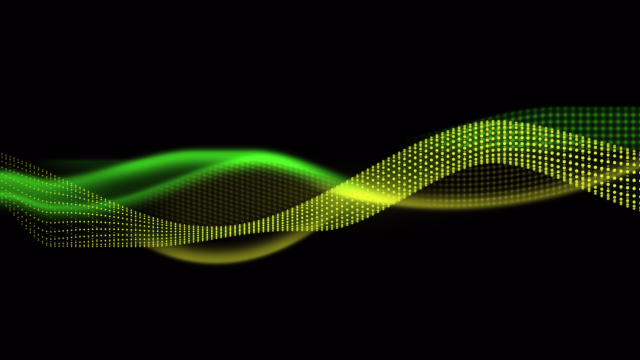
A Shadertoy shader for this background:

```glsl
// Glowing yellow and green ribbons of light flowing over black.
// The front ribbon is a twisted net of dots, strung on strands between two
// edge curves; the ribbons behind are soft crests with blurred dot meshes.

// Smooth rise from 0 to 1 between a and b
float rise(float a, float b, float x) { return smoothstep(a, b, x); }

// Soft line with separate widths above and below its centre
float crest(float d, float above, float below) {
    float k = d / (d > 0.0 ? above : below);
    return exp(-k * k);
}

// Soft-edged band between two heights
float band(float y, float low, float high, float soft) {
    return rise(low - soft, low + soft, y) * (1.0 - rise(high - soft, high + soft, y));
}

// Out-of-focus dot mesh
float blurredDots(vec2 q) {
    float d = 0.5 + 0.25 * (cos(q.x) + cos(q.y));
    return d * d;
}

// Edges of the front ribbon
float upperEdge(float x) {
    return 0.61 - 0.24 * rise(-0.18, 0.58, x) + 0.295 * rise(0.6, 1.4, x)
         - 0.11 * rise(1.35, 1.95, x);
}
float lowerEdge(float x) {
    return 0.475 - 0.16 * rise(-0.06, 0.15, x) + 0.045 * rise(0.4, 0.8, x)
         + 0.19 * rise(0.88, 1.38, x) - 0.155 * rise(1.36, 1.9, x);
}

// Dots on strands that wind around the ribbon; columns widen to the right
float dotNet(vec2 p) {
    float aa = 0.8 / iResolution.y;
    float column = floor(90.0 * p.x - 10.0 * p.x * p.x);
    float light = 0.0;
    for (int c = -1; c <= 1; c++) {
        float k = column + float(c) + 0.5;
        float x = (90.0 - sqrt(8100.0 - 40.0 * k)) / 20.0;
        float low = lowerEdge(x), high = upperEdge(x);
        float size = mix(0.0021, 0.0045, rise(0.4, 1.6, x));
        for (int i = 0; i < 22; i++) {
            float phase = 6.2832 * float(i) / 22.0 + 2.5 * x;
            float front = 0.5 + 0.5 * sin(phase);
            float y = mix(low, high, 0.5 - 0.5 * cos(phase));
            float r = size * mix(0.65, 1.0, front);
            float dotMask = 1.0 - rise(r - aa, r + aa, length(p - vec2(x, y)));
            light = max(light, dotMask * mix(0.5, 1.0, front));
        }
    }
    return light * mix(0.45, 1.0, rise(0.0, 0.3, p.x));
}

void mainImage(out vec4 fragColor, in vec2 fragCoord) {
    vec2 p = fragCoord / iResolution.y;
    p.x = fragCoord.x / iResolution.x * 1.7778;
    float x = p.x, y = p.y;
    float high = upperEdge(x), low = lowerEdge(x);
    vec3 green = vec3(0.20, 0.72, 0.10);
    vec3 olive = vec3(0.46, 0.48, 0.09);
    vec3 yellow = vec3(0.88, 0.93, 0.20);
    vec3 color = vec3(0.01, 0.0, 0.01);

    // Left green ribbon: two crests with a veil between them
    float fall = 0.1 * rise(0.7, 1.1, x);
    float crestA = 0.52 - 0.025 * rise(0.0, 0.15, x) + 0.078 * rise(0.12, 0.55, x) - fall;
    float crestB = 0.455 - 0.035 * rise(0.0, 0.15, x) + 0.14 * rise(0.2, 0.75, x) - fall;
    float fadeRight = 1.0 - rise(0.75, 1.08, x);
    float glowA = mix(0.45, 0.95, rise(0.15, 0.5, x)) * fadeRight;
    color += green * glowA * crest(y - crestA, 0.013, 0.032);
    color += green * 0.55 * fadeRight * crest(y - crestB, 0.012, 0.025);
    color += green * mix(0.6, 0.2, rise(0.05, 0.35, x)) * fadeRight
           * band(y, crestB, crestA, 0.012);
    color += green * 0.2 * rise(0.05, 0.25, x) * (1.0 - rise(0.3, 0.5, x))
           * crest(y - 0.55, 0.008, 0.03);

    // Dark mesh hanging below the green crests
    float veil = rise(0.3, 0.55, x) * (1.0 - rise(0.85, 1.05, x));
    color += olive * 0.3 * veil * band(y, high, crestB, 0.015)
           * (0.4 + blurredDots(vec2(x * 420.0, y * 520.0 + x * 150.0)));

    // Soft yellow trough under the front ribbon
    float trough = 0.275 + 1.2 * (x - 0.6) * (x - 0.6);
    color += olive * rise(0.33, 0.52, x) * (1.0 - rise(0.78, 0.98, x))
           * crest(y - trough, 0.03, 0.009);

    // Right olive ribbon with a faint mesh above it
    float sag = 0.428 + 0.4 * (x - 1.25) * (x - 1.25);
    color += olive * rise(0.82, 1.02, x) * mix(1.0, 0.7, rise(1.1, 1.5, x))
           * crest(y - sag, 0.025, 0.011);
    color += olive * 0.5 * rise(1.12, 1.3, x) * band(y, sag, max(low, 0.53), 0.015)
           * blurredDots(vec2(x * 380.0, (y - sag) * 430.0));

    // Right green ribbon, rising behind the front one
    float ridge = 0.6 + 0.1 * rise(1.0, 1.55, x);
    float mesh = blurredDots(vec2(x * 300.0, (y - ridge) * 330.0));
    color += green * rise(1.08, 1.35, x) * (0.13 + 0.55 * mesh)
           * band(y, 0.585, ridge, 0.012);

    // Haze, bright waist and dots of the front ribbon
    float inside = band(y, low, high, 0.006);
    color += vec3(0.12, 0.20, 0.02) * inside * rise(0.1, 0.7, x)
           * (1.0 - 0.75 * rise(1.35, 1.7, x));
    vec2 waist = (p - vec2(0.99, 0.455)) / vec2(0.2, 0.055);
    color += olive * 0.8 * exp(-dot(waist, waist)) * (0.25 + 0.75 * inside);
    color = mix(color, yellow, dotNet(p));

    fragColor = vec4(clamp(color, 0.0, 1.0), 1.0);
}
```
